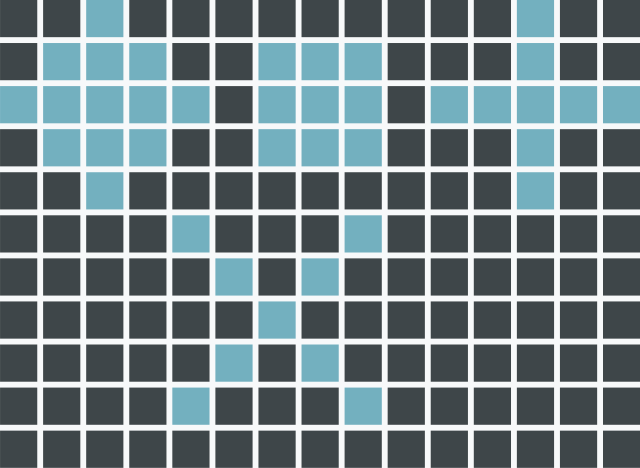
Write a WebGL 1 fragment shader that draws this pattern.

```glsl
precision highp float;
// A tiled wall of dark squares parted by pale grout, with four teal figures:
// a diamond, a block, a plus and a diagonal cross. Each tile is coloured by
// distance tests on its whole-number column and row, counted from the top left.

uniform vec2 u_resolution;

// Each figure returns 1.0 for tiles inside it; d is the offset from its centre tile.
float diamond(vec2 d) {
  return step(abs(d.x) + abs(d.y), 2.5);
}

float block(vec2 d) {
  return step(max(abs(d.x), abs(d.y)), 1.5);
}

float plus(vec2 d) {
  d = abs(d);
  return step(min(d.x, d.y), 0.5) * step(max(d.x, d.y), 2.5);
}

float diagonalCross(vec2 d) {
  d = abs(d);
  return step(abs(d.x - d.y), 0.5) * step(max(d.x, d.y), 2.5);
}

void main() {
  // Tile units: about 14.86 columns across the canvas, rows counted downward
  float tilesPerPixel = 14.86 / u_resolution.x;
  vec2 fromTop = vec2(gl_FragCoord.x, u_resolution.y - gl_FragCoord.y);
  vec2 grid = fromTop * tilesPerPixel + vec2(0.067, 0.069);
  vec2 tile = floor(grid);
  vec2 local = abs(fract(grid) - 0.5);

  // Lit tiles
  float lit = diamond(tile - vec2(2.0, 2.0));
  lit = max(lit, block(tile - vec2(7.0, 2.0)));
  lit = max(lit, plus(tile - vec2(12.0, 2.0)));
  lit = max(lit, diagonalCross(tile - vec2(6.0, 7.0)));

  vec3 slate = vec3(0.245, 0.275, 0.285);
  vec3 teal = vec3(0.452, 0.690, 0.750);
  vec3 grout = vec3(0.970, 0.976, 0.980);

  // Square tile with pixel-wide smoothing along each side
  vec2 cover = clamp((0.432 - local) / tilesPerPixel + 0.5, 0.0, 1.0);
  vec3 color = mix(grout, mix(slate, teal, lit), cover.x * cover.y);
  gl_FragColor = vec4(color, 1.0);
}
```
